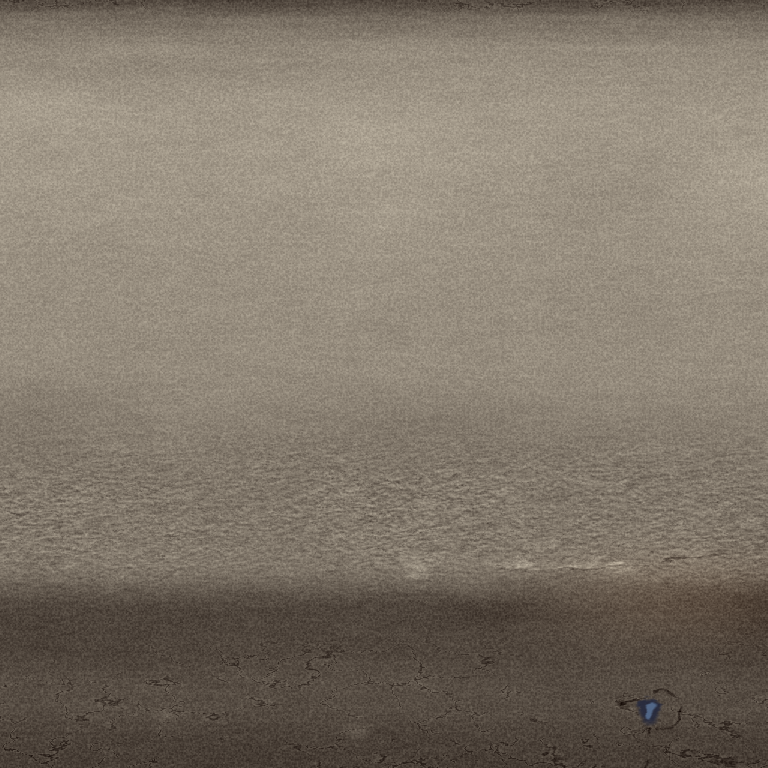
Reproduce this texture procedurally as a Shadertoy shader.

```glsl
vec2 hash2(vec2 p) {
    vec3 q = fract(p.xyx * vec3(0.1031, 0.1030, 0.0973));
    q += dot(q, q.yzx + 33.33);
    return fract((q.xx + q.yz) * q.zy);
}

// Distances to the nearest and second nearest cell points
vec2 cellular(vec2 p) {
    vec2 cell = floor(p), f = fract(p);
    vec2 nearest = vec2(8.0);
    for (int j = -1; j <= 1; j++)
    for (int i = -1; i <= 1; i++) {
        vec2 offset = vec2(i, j);
        float d = length(offset + hash2(cell + offset) - f);
        nearest.y = min(nearest.y, max(nearest.x, d));
        nearest.x = min(nearest.x, d);
    }
    return nearest;
}

// Layered, mutually bent sines, roughly -1 to 1
float clouds(vec2 p) {
    float sum = 0.0, amp = 0.5;
    for (int i = 0; i < 5; i++) {
        sum += amp * sin(p.x + 1.6 * sin(p.y + 0.7 * p.x)) * cos(p.y - 0.4 * p.x);
        p = mat2(1.5, 1.1, -1.1, 1.5) * p + vec2(2.3, 5.1);
        amp *= 0.6;
    }
    return sum;
}

float blob(vec2 p, vec2 centre, vec2 radius) {
    vec2 q = (p - centre) / radius;
    return exp(-dot(q, q));
}

float stroke(float dist, float width) {
    return 1.0 - smoothstep(width * 0.3, width, abs(dist));
}

float window(float x, float lo, float hi, float soft) {
    return smoothstep(lo - soft, lo + soft, x) * (1.0 - smoothstep(hi - soft, hi + soft, x));
}

float segment(vec2 p, vec2 a, vec2 b) {
    vec2 ab = b - a;
    return length(p - a - ab * clamp(dot(p - a, ab) / dot(ab, ab), 0.0, 1.0));
}

// Brightness from top (0) to bottom (1)
float wallTone(float depth, float baseDepth) {
    float tone = 0.33;
    tone += 0.15 * smoothstep(0.0, 0.03, depth);
    tone += 0.10 * smoothstep(0.025, 0.07, depth);
    tone += 0.055 * smoothstep(0.06, 0.16, depth);
    tone -= 0.045 * smoothstep(0.2, 0.45, depth);
    tone -= 0.08 * smoothstep(0.47, 0.6, depth);
    tone -= 0.20 * smoothstep(0.73, 0.80, baseDepth);
    tone += 0.03 * window(depth, 0.87, 0.94, 0.02);
    return tone - 0.03 * smoothstep(0.93, 1.0, depth);
}

float wrinkles(vec2 p, float bend) {
    return cellular(p * vec2(48.0, 150.0) + bend * vec2(1.0, 2.2)).x
         + 0.7 * cellular(p * vec2(110.0, 260.0) - bend).x;
}

float patches(vec2 p) {
    float t = 0.025 * blob(p, vec2(0.48, 0.81), vec2(0.09, 0.05));
    t += 0.025 * blob(p, vec2(0.50, 0.71), vec2(0.05, 0.04));
    t += 0.025 * blob(p, vec2(0.02, 0.86), vec2(0.12, 0.03));
    t += 0.035 * blob(p, vec2(1.0, 0.77), vec2(0.09, 0.04));
    t += 0.02 * blob(p, vec2(0.25, 0.44), vec2(0.07, 0.05));
    t += 0.045 * blob(p, vec2(0.82, 0.19), vec2(0.12, 0.05));
    t -= 0.035 * blob(p, vec2(0.80, 0.75), vec2(0.08, 0.05));
    t -= 0.025 * blob(p, vec2(0.25, 0.91), vec2(0.14, 0.015));
    t -= 0.03 * blob(p, vec2(0.08, 0.48), vec2(0.13, 0.04));
    t -= 0.02 * blob(p, vec2(0.56, 0.45), vec2(0.12, 0.05));
    t -= 0.04 * blob(p, vec2(0.64, 0.205), vec2(0.07, 0.02));
    return t - 0.04 * blob(p, vec2(1.0, 0.24), vec2(0.05, 0.1));
}

void mainImage(out vec4 fragColor, in vec2 fragCoord) {
    vec2 p = fragCoord / iResolution.xy;
    float depth = 1.0 - p.y;
    float broad = clouds(p * vec2(7.0, 13.0));
    float fine = clouds(p * vec2(26.0, 60.0) + 4.0);
    float wisps = clouds(p * vec2(45.0, 150.0) + broad);

    // Broad stains and brushed streaks
    float tone = wallTone(depth, depth + 0.010 * broad + 0.008 * fine) + patches(p);
    tone += 0.012 * broad + 0.012 * fine + 0.010 * wisps;
    tone += 0.04 * (cellular(p * vec2(6.0, 130.0) + broad * 0.4).x - 0.45)
          * (0.5 + 0.9 * smoothstep(0.12, 0.0, depth));

    // Wrinkled plaster, lit from above, with broken dark creases
    float rough = window(depth, 0.59, 0.75, 0.06) * (0.8 + 0.5 * broad) + 0.2;
    float relief = wrinkles(p, fine) - wrinkles(p + vec2(0.001, 0.003), fine);
    tone += 0.12 * rough * relief;
    vec2 crease = cellular(p * vec2(40.0, 120.0) + vec2(fine, wisps));
    tone -= 0.06 * rough * stroke(crease.y - crease.x, 0.10) * smoothstep(-0.1, 0.3, wisps);

    // Woven grain
    float speck = hash2(floor(p * 512.0)).x - 0.5;
    tone += 0.075 * (cellular(p * 270.0).x - 0.5) + 0.075 * speck;

    // Sparse, broken crack network along the base and the top rim
    vec2 web = cellular(p * vec2(13.0, 24.0) + vec2(fine, broad + 0.5 * wisps) * 0.5);
    float crackMask = window(depth, 0.84, 1.1, 0.03) + 0.8 * smoothstep(0.025, 0.005, depth);
    crackMask *= smoothstep(-0.05, 0.4, broad + fine * 0.6 + wisps * 0.5);
    float gap = web.y - web.x;
    tone -= 0.10 * crackMask * stroke(gap, 0.045);
    tone += 0.035 * crackMask * stroke(gap - 0.07, 0.05);

    // Thin, interrupted ledge crack with a flaking pale lip
    float ledge = p.y - 0.256 - 0.11 * max(p.x - 0.76, 0.0) - 0.008 * fine - 0.004 * wisps;
    float span = window(p.x, 0.65, 0.95, 0.03) * smoothstep(-0.4, 0.2, wisps + fine);
    tone += 0.11 * span * stroke(ledge - 0.003, 0.007) * smoothstep(0.90, 0.78, p.x);
    tone -= 0.15 * span * stroke(ledge, 0.0028);
    float flakes = smoothstep(-0.1, 0.4, wisps + fine);
    tone += 0.10 * flakes * blob(p, vec2(0.54, 0.258), vec2(0.02, 0.02));
    tone += 0.10 * flakes * blob(p, vec2(0.81, 0.262), vec2(0.025, 0.012));
    tone += 0.07 * blob(p, vec2(0.465, 0.047), vec2(0.012, 0.01));
    tone += 0.05 * blob(p, vec2(0.215, 0.067), vec2(0.012, 0.009));

    // Fractures around the blue chip
    vec2 chip = p - vec2(0.845, 0.073) + 0.005 * vec2(fine, wisps);
    float split = min(segment(chip, vec2(0.0, -0.02), vec2(-0.003, -0.08)),
                      segment(chip, vec2(-0.035, 0.012), vec2(-0.01, 0.015)));
    float arc = abs(length(chip - vec2(0.017, 0.002)) - 0.025);
    split = min(split, arc + 0.02 * smoothstep(0.01, -0.005, chip.x));
    tone -= 0.14 * stroke(split, 0.0025) * smoothstep(-0.6, 0.1, wisps + fine);

    vec3 color = vec3(tone, tone - 0.038, 0.92 * tone - 0.048);
    color += vec3(0.018, 0.0, -0.012) * blob(p, vec2(0.9, 0.22), vec2(0.18, 0.06));

    // Blue chip with a bright facet
    float edge = length(chip * vec2(1.0, 0.8)) + 0.006 * wisps;
    color = mix(color, vec3(0.13, 0.15, 0.24), 0.85 * smoothstep(0.016, 0.007, edge));
    float facet = segment(chip, vec2(-0.003, -0.007), vec2(0.004, 0.006)) + 0.002 * wisps;
    color = mix(color, vec3(0.36, 0.46, 0.60), 0.8 * smoothstep(0.005, 0.001, facet));
    fragColor = vec4(clamp(color, 0.0, 1.0), 1.0);
}
```
